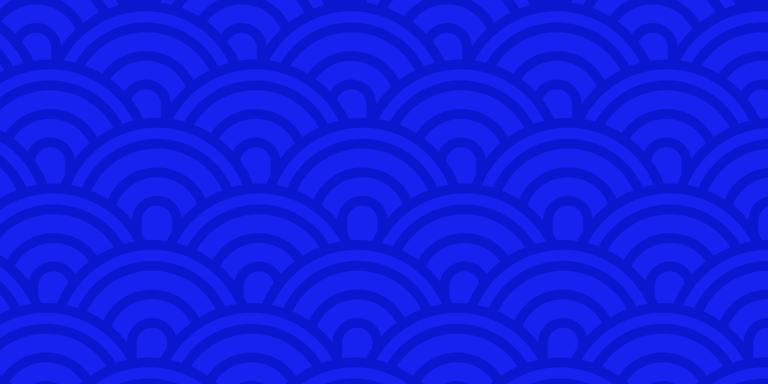
Give the GLSL for this pattern, as a Shadertoy shader.

```glsl
const vec3 LIGHT_BLUE = vec3(0.09, 0.13, 0.94);
const vec3 DARK_BLUE = vec3(0.04, 0.09, 0.81);

const int ROWS = 8;
const float PERIOD = 0.5352;
const float ROW_PITCH = 0.1535;
const float LINE_WIDTH = 0.0255;
const vec2 TOP_CROWN = vec2(0.12, 1.143);

// Radii of the dark arches, from the rim inward
const vec4 ARCH_RADII = vec4(0.268, 0.2135, 0.139, 0.065);

// Irregular shift of each row, from the top down
const vec2 ROW_DRIFT[ROWS] = vec2[ROWS](
    vec2(-0.026, 0.0), vec2(-0.008, 0.0065),
    vec2(0.010, 0.009), vec2(0.021, 0.0105),
    vec2(0.019, -0.007), vec2(0.008, -0.0005),
    vec2(0.0, -0.011), vec2(0.0, 0.0005));

float fillBelow(float dist, float edge, float blur) {
    return 1.0 - smoothstep(edge - blur, edge + blur, dist);
}

// Round above the centre, straight legs below it
float archRadius(vec2 p) {
    return length(vec2(p.x, max(p.y, 0.0)));
}

// Offset from the centre of the nearest scale in a row
vec2 scaleOffset(vec2 p, vec2 crown, float period, float radius) {
    vec2 q = p - crown + vec2(0.0, radius);
    q.x = mod(q.x + 0.5 * period, period) - 0.5 * period;
    return q;
}

float archLines(float dist, vec4 radii, float width, float blur) {
    float ink = 0.0;
    for (int i = 0; i < 4; i++) {
        float band = abs(dist - radii[i] + 0.5 * width);
        ink = max(ink, fillBelow(band, 0.5 * width, blur));
    }
    return ink;
}

void mainImage(out vec4 fragColor, in vec2 fragCoord) {
    vec2 p = fragCoord / iResolution.y;
    float blur = 0.75 / iResolution.y;
    vec3 color = DARK_BLUE;

    // Each lower row overlaps the row above
    for (int row = 0; row < ROWS; row++) {
        float stagger = 0.5 * PERIOD * float(row % 2);
        vec2 crown = TOP_CROWN + ROW_DRIFT[row]
                   + vec2(stagger, -ROW_PITCH * float(row));
        float dist = archRadius(scaleOffset(p, crown, PERIOD, ARCH_RADII.x));
        float ink = archLines(dist, ARCH_RADII, LINE_WIDTH, blur);
        // The rim stays solid up to its outer edge
        ink = max(ink, 1.0 - fillBelow(dist, ARCH_RADII.x - LINE_WIDTH, blur));
        vec3 scaleColor = mix(LIGHT_BLUE, DARK_BLUE, ink);
        color = mix(color, scaleColor, fillBelow(dist, ARCH_RADII.x, blur));
    }

    fragColor = vec4(color, 1.0);
}
```
